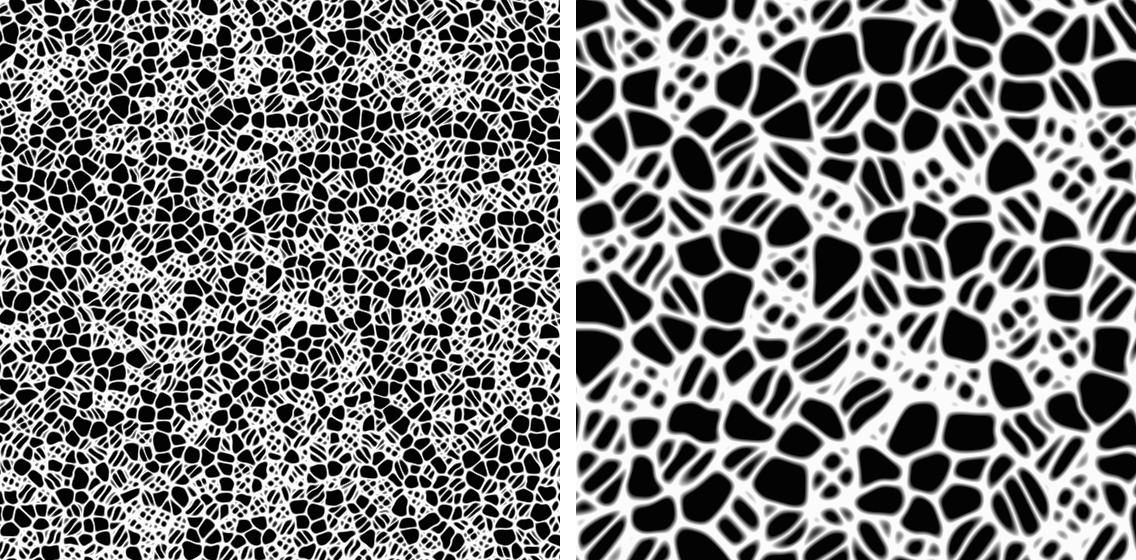
Left: the whole. Right: its middle third, enlarged.
This pattern is drawn by a WebGL 1 fragment shader. Its source:

```glsl
precision highp float;
// Black pebbles and slanted bars, tightly packed with thin white gaps.

uniform vec2 u_resolution;

const vec2 GRID = vec2(36.0, 40.0);   // cells across the canvas
const float ROUNDING = 0.0019;        // softness of the grain corners

vec2 hash2(vec2 p) {
  vec3 q = fract(p.xyx * vec3(0.1031, 0.1030, 0.0973));
  q += dot(q, q.yzx + 33.33);
  return fract((q.xx + q.yz) * q.zy);
}

// Cell traits: x is the size, y the kind of grain.
vec2 traits(vec2 id) {
  return hash2(id + 71.7);
}

// Vector from p to the site of a cell (xy) and the weight of the site (z).
vec3 siteOf(vec2 id, vec2 p) {
  vec2 site = (id + 0.5 + 0.8 * (hash2(id + 13.1) - 0.5)) / GRID;
  float size = traits(id).x;
  return vec3(site - p, 0.00026 * size * size);
}

float power(vec3 site) {
  return dot(site.xy, site.xy) - site.z;
}

// Closeness to the nearest of a set of parallel cuts, ready for a soft minimum.
float cutTerm(float x, float spacing, float phase) {
  float d = spacing * (0.5 - abs(fract(x / spacing + phase) - 0.5));
  return exp(-d / ROUNDING);
}

// Soft distance from p to the outline of its grain.
float grainDistance(vec2 p) {
  vec2 base = floor(p * GRID);

  // Find the weighted cell that owns p.
  vec3 own = vec3(0.0);
  vec2 ownId = base;
  float best = 1e5;
  for (int j = -2; j <= 2; j++) {
    for (int i = -2; i <= 2; i++) {
      vec2 id = base + vec2(float(i), float(j));
      vec3 site = siteOf(id, p);
      if (power(site) < best) {
        best = power(site);
        own = site;
        ownId = id;
      }
    }
  }

  // Blend the distances to all cell borders, which rounds the corners.
  float sum = 0.0;
  for (int j = -2; j <= 2; j++) {
    for (int i = -2; i <= 2; i++) {
      vec3 site = siteOf(base + vec2(float(i), float(j)), p);
      float apart = length(site.xy - own.xy);
      if (apart > 1e-5) {
        sum += exp(-(power(site) - best) / (2.0 * apart * ROUNDING));
      }
    }
  }

  // Cut many of the larger cells into bars, and some of those into bits.
  vec2 kind = traits(ownId);
  vec2 rnd = hash2(ownId + 5.3);
  if (kind.x > 0.25 && kind.y > 0.4) {
    float lean = rnd.x < 0.68 ? 0.88 : 2.2;
    float angle = lean + 0.5 * (rnd.y - 0.5);
    vec2 along = vec2(cos(angle), sin(angle));
    vec2 across = vec2(-along.y, along.x);
    float phase = floor(rnd.y * 8.0) * 0.5;
    sum += cutTerm(dot(own.xy, across), 0.0125, phase);
    if (kind.y > 0.82) sum += cutTerm(dot(own.xy, along), 0.0150, rnd.x);
  }

  // Gaps vary a little in width from cell to cell.
  return -ROUNDING * log(sum + 1e-9) - mix(0.0011, 0.0021, rnd.y);
}

void main() {
  vec2 p = gl_FragCoord.xy / u_resolution.y;

  // Bend straight borders slightly.
  vec2 drift = 2.0 * sin(p * 37.0 + 3.0 * sin(p.yx * 23.0));
  p += 0.0012 * sin(p.yx * 170.0 + drift);

  float edge = max(0.0026, 1.2 / u_resolution.y);
  float ink = clamp(0.5 + grainDistance(p) / edge, 0.0, 1.0);

  vec3 paper = vec3(0.98, 0.985, 0.98);
  vec3 black = vec3(0.01, 0.01, 0.015);
  gl_FragColor = vec4(mix(paper, black, ink), 1.0);
}
```
